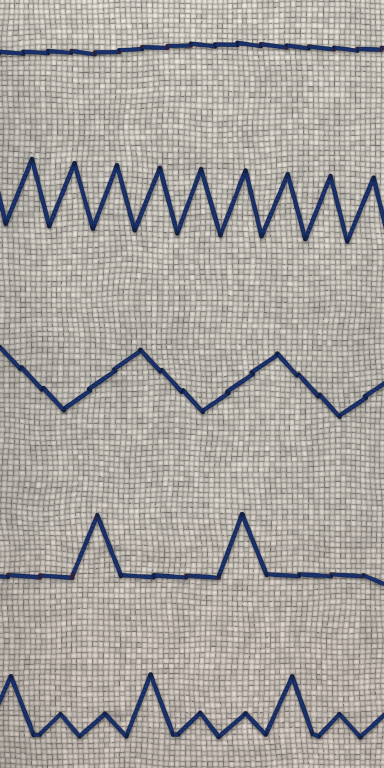
A Shadertoy shader for this pattern:

```glsl
// Five rows of blue hand embroidery on pale plain-weave linen: a running line,
// tight and wide zigzags, spaced peaks, and tall peaks with two low ones between.
// Each row is a formula for its corners; stitches are distances to segments.

float hash(vec2 p) {
    p = fract(p * vec2(0.1031, 0.1137));
    p += dot(p, p.yx + 33.33);
    return fract((p.x + p.y) * p.x * 91.7);
}

float noise(vec2 p) {
    vec2 i = floor(p), f = fract(p);
    f = f * f * (3.0 - 2.0 * f);
    return mix(mix(hash(i), hash(i + vec2(1, 0)), f.x),
               mix(hash(i + vec2(0, 1)), hash(i + vec2(1, 1)), f.x), f.y);
}

// Corner i of an embroidered row, rows counted from the top
vec2 corner(int row, float i) {
    vec2 v;
    if (row == 0) {                       // nearly level running line
        float x = 0.062 * i;
        v = vec2(x, 1.862 + 0.021 * smoothstep(0.2, 0.5, x) - 0.011 * smoothstep(0.6, 1.0, x));
    } else if (row == 1) {                // tight zigzag, sinking to the right
        float k = floor(i / 2.0), top = i - 2.0 * k;
        float x = 0.018 + 0.111 * k + 0.064 * top;
        v = vec2(x, 1.418 + 0.169 * top - 0.051 * x);
    } else if (row == 2) {                // wide zigzag
        float k = floor(i / 2.0), top = i - 2.0 * k;
        float x = 0.167 + 0.361 * k + 0.194 * top;
        v = vec2(x, 0.941 + 0.154 * top - 0.028 * x);
    } else if (row == 3) {                // separate peaks, the last one dips
        float k = floor(i / 3.0), j = i - 3.0 * k;
        float lift = j == 1.0 ? (k < 2.0 ? 0.160 : -0.026) : 0.0;
        v = vec2(0.190 + 0.378 * k + 0.064 * j, 0.500 + lift);
    } else {                              // one tall peak, then two low ones
        const float phase[7] = float[](0.0, 0.157, 0.20, 0.343, 0.49, 0.67, 0.82);
        const float lift[7] = float[](0.158, 0.005, 0.002, 0.058, 0.0, 0.058, 0.002);
        float k = floor(i / 7.0);
        int j = int(i - 7.0 * k);
        v = vec2(0.029 + 0.365 * (k + phase[j]), 0.083 + lift[j]);
    }
    vec2 seed = vec2(i + 31.0, float(row) * 7.0 + 3.0);
    return v + 0.006 * (vec2(hash(seed), hash(seed + 50.0)) - 0.5);
}

// Nearest stitch: signed side offset, distance, position along it, identity
vec4 nearestStitch(vec2 p, int row) {
    vec4 best = vec4(0, 9, 0, 0);
    vec2 a = corner(row, -7.0);
    for (int i = -7; i < 22; i++) {
        vec2 b = corner(row, float(i + 1));
        vec2 dir = normalize(b - a), normal = vec2(-dir.y, dir.x);
        int count = distance(a, b) > 0.2 ? 3 : 1;
        for (int j = 0; j < count; j++) {
            float n = float(count);
            float slip = row == 0 || count > 1 ? 0.0025 : 0.0005;
            vec2 s = mix(a, b, float(j) / n) + normal * slip;
            vec2 e = mix(a, b, float(j + 1) / n) - normal * slip;
            vec2 se = e - s;
            float t = clamp(dot(p - s, se) / dot(se, se), 0.0, 1.0);
            vec2 away = p - s - se * t;
            float d = length(away);
            if (d < best.y) best = vec4(dot(away, normal), d, t, float(i * 3 + j + 40));
        }
        a = b;
    }
    return best;
}

// Plain weave: warp and weft alternate on top, with dark gaps at the crossings
float linen(vec2 p) {
    vec2 q = p * 72.0 + 0.9 * vec2(noise(p * 9.0), noise(p * 9.0 + 40.0));
    vec2 cell = floor(q), f = fract(q) - 0.5;
    bool weft = mod(cell.x + cell.y, 2.0) > 0.5;
    vec2 bulge = cos(3.1416 * f);
    float across = weft ? bulge.y : bulge.x;
    float along = weft ? bulge.x : bulge.y;
    float slub = weft ? noise(vec2(q.x * 0.15, cell.y * 3.7)) : noise(vec2(cell.x * 3.7, q.y * 0.15));
    float tone = 0.45 + 0.36 * sqrt(max(across, 0.0)) * (0.6 + 0.4 * along);
    return tone + 0.09 * (slub - 0.5) + 0.09 * (hash(cell + 17.0) - 0.5);
}

void mainImage(out vec4 fragColor, in vec2 fragCoord) {
    vec2 p = fragCoord / iResolution.x;
    float pixel = 1.0 / iResolution.x;
    int row = p.y > 1.727 ? 0 : p.y > 1.232 ? 1 : p.y > 0.789 ? 2 : p.y > 0.372 ? 3 : 4;

    // Cloth with uneven light, warmer towards the bottom
    float light = 0.96 + 0.05 * smoothstep(0.9, 2.0, p.y) + 0.08 * (noise(p * 3.0) - 0.5);
    light += 0.05 * smoothstep(0.0, 0.2, p.x) - 0.02 * smoothstep(0.7, 1.0, p.x);
    vec3 warmth = mix(vec3(1.02, 0.975, 0.935), vec3(1.0, 0.98, 0.94), smoothstep(0.2, 0.9, p.y));
    vec3 color = linen(p) * light * warmth;

    // Faint pencil guides and grey smudges below the upper rows
    for (int k = 0; k < 4; k++) {
        float guide = 0.138 + 0.4333 * float(k);
        float y = p.y - guide - 0.006 * (noise(vec2(p.x * 3.0, guide * 20.0)) - 0.5);
        float pencil = exp(-y * y * 60000.0) * noise(vec2(p.x * 14.0, guide * 90.0));
        vec2 rub = (p - vec2(0.30, guide)) / vec2(0.035, 0.012);
        color *= 1.0 - 0.13 * pencil - 0.13 * exp(-dot(rub, rub));
    }

    // Thread: soft shadow, rounded body, twisted plies, dark ends
    vec4 stitch = nearestStitch(p, row);
    float radius = 0.0056 + 0.0012 * (noise(p * 50.0) - 0.5);
    float shadow = nearestStitch(p + vec2(-0.001, 0.004), row).y;
    color *= 1.0 - 0.24 * (1.0 - smoothstep(0.003, 0.013, shadow));
    float body = sqrt(max(0.0, 1.0 - stitch.y * stitch.y / (radius * radius)));
    float ply = 0.5 + 0.5 * sin(dot(p, vec2(520.0, 380.0)) + stitch.x * 500.0);
    float ends = smoothstep(0.0, 0.1, min(stitch.z, 1.0 - stitch.z));
    vec3 thread = mix(vec3(0.06, 0.10, 0.24), vec3(0.11, 0.22, 0.48), body * (0.55 + 0.45 * ply));
    thread *= 0.65 + 0.35 * ends;
    // Reddish flecks at some joins of the level lines
    float fleck = (1.0 - ends) * step(0.55, hash(vec2(stitch.w, float(row) + 5.0)));
    if (row == 0 || row == 3) thread = mix(thread, vec3(0.30, 0.13, 0.16), 0.6 * fleck);
    color = mix(color, thread, 1.0 - smoothstep(radius - pixel * 0.7, radius + pixel * 0.7, stitch.y));

    fragColor = vec4(clamp(color, 0.0, 1.0), 1.0);
}
```
